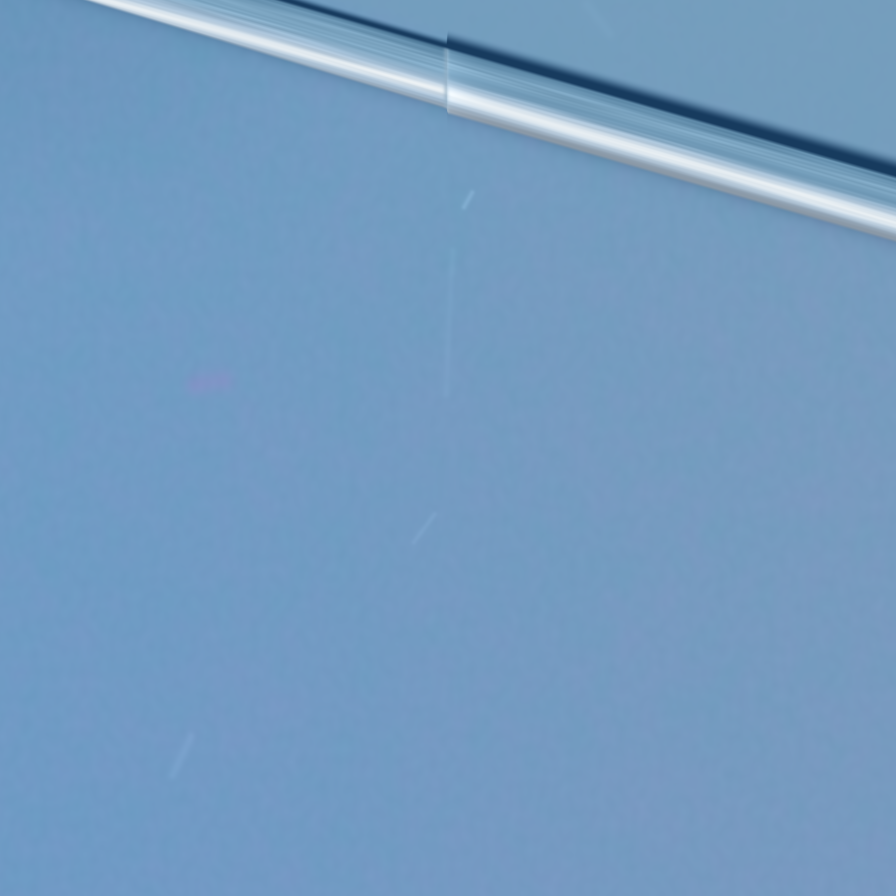
This texture is drawn by a Shadertoy shader. Its source:

```glsl
vec2 hashGradient(vec2 cell) {
    vec2 h = vec2(dot(cell, vec2(127.1, 311.7)), dot(cell, vec2(269.5, 183.3)));
    return 2.0 * fract(sin(h) * 43758.5) - 1.0;
}

float gradientNoise(vec2 p) {
    vec2 i = floor(p), f = fract(p);
    vec2 u = f * f * f * (f * (f * 6.0 - 15.0) + 10.0);
    vec2 e = vec2(0.0, 1.0);
    return mix(mix(dot(hashGradient(i), f), dot(hashGradient(i + e.yx), f - e.yx), u.x),
               mix(dot(hashGradient(i + e), f - e), dot(hashGradient(i + 1.0), f - 1.0), u.x), u.y);
}

float band(float lo, float hi, float soft, float x) {
    return smoothstep(lo - soft, lo + soft, x) * (1.0 - smoothstep(hi - soft, hi + soft, x));
}

float scratch(vec2 p, vec2 a, vec2 b, float width) {
    vec2 ab = b - a;
    float d = length(p - a - ab * clamp(dot(p - a, ab) / dot(ab, ab), 0.0, 1.0));
    return exp(-d * d / (width * width));
}

// Painted wall: broad tint, blotches and fine grain
vec3 wallColor(vec2 p) {
    vec3 color = mix(vec3(0.44, 0.615, 0.765), vec3(0.465, 0.615, 0.745), smoothstep(0.0, 1.0, p.x));
    color += vec3(0.0, -0.012, 0.008) * (1.0 - p.y);
    color -= 0.025 * smoothstep(0.7, 1.0, p.y) * (1.0 - smoothstep(0.0, 0.5, p.x));
    color += vec3(0.018, -0.004, 0.004) * gradientNoise(p * vec2(9.0, 7.0));
    color += vec3(0.022, -0.008, 0.008) * gradientNoise(p * vec2(38.0, 26.0));
    color += 0.012 * gradientNoise(p * vec2(90.0, 70.0));

    // Faint marks and scratches
    float marks = scratch(p, vec2(0.518, 0.769), vec2(0.527, 0.785), 0.003)
        + 0.5 * scratch(p, vec2(0.462, 0.395), vec2(0.485, 0.426), 0.003)
        + 0.8 * scratch(p, vec2(0.655, 0.995), vec2(0.68, 0.963), 0.006)
        + 0.5 * scratch(p, vec2(0.193, 0.135), vec2(0.213, 0.178), 0.005)
        + 0.3 * scratch(p, vec2(0.498, 0.56), vec2(0.505, 0.72), 0.004);
    color += 0.055 * marks;
    color += vec3(0.05, -0.025, 0.01) * scratch(p, vec2(0.218, 0.57), vec2(0.248, 0.575), 0.012);
    return color;
}

// Metal tube; s runs across it from the upper rim downward
vec3 tubeColor(float s, float x, float right) {
    float grain = gradientNoise(vec2(x * 7.0, s * 300.0));
    vec3 color = mix(vec3(0.36, 0.53, 0.65), vec3(0.49, 0.65, 0.76), smoothstep(0.0, 0.018, s));
    color = mix(color, vec3(0.65, 0.75, 0.84), smoothstep(0.024, 0.044, s));
    color += 0.10 * grain;
    color = mix(color, vec3(0.36, 0.53, 0.65), 0.5 * right * band(0.024, 0.034, 0.005, s + 0.004 * grain));
    float center = mix(0.057 - 0.018 * x, 0.0505, right);
    float glint = exp(-pow((s - center) / mix(0.0065, 0.0085, right), 2.0));
    color = mix(color, vec3(0.93, 0.95, 0.96), glint * (0.9 + 0.2 * grain));
    return mix(color, vec3(0.52, 0.57, 0.62), smoothstep(0.057, 0.069, s) * 0.85);
}

void mainImage(out vec4 fragColor, in vec2 fragCoord) {
    vec2 p = fragCoord / iResolution.xy;
    float pixel = 1.0 / iResolution.y;
    float s = 1.0 - p.y - 0.0547 - 0.2865 * (p.x - 0.5);
    float right = smoothstep(0.499 - pixel, 0.499 + pixel, p.x);
    vec3 color = wallColor(p);

    // Cool wall strip above the tube
    color = mix(color, vec3(0.455, 0.62, 0.74), 0.7 * (1.0 - smoothstep(-0.03, 0.0, s)));

    // Dark gap behind the upper rim, wider on the thicker sleeve
    float gapTop = mix(-0.009, -0.019 - 0.010 * (p.x - 0.5), right);
    float gap = smoothstep(gapTop - 0.004, gapTop * 0.35, s);
    float behindTube = 1.0 - smoothstep(0.004, 0.012, s);
    vec3 gapColor = mix(vec3(0.25, 0.42, 0.56), vec3(0.07, 0.21, 0.35), gap);
    color = mix(color, gapColor, gap * behindTube * 0.95);

    // Tube over its soft lower shadow
    float lowerRim = mix(0.0595 + 0.014 * p.x, 0.0715, right);
    float below = max(s - lowerRim, 0.0);
    color -= vec3(0.07, 0.08, 0.08) * exp(-below / 0.008) * step(0.03, s);
    float tube = band(0.0, lowerRim, 0.0018 + 0.5 * pixel, s);
    color = mix(color, tubeColor(s, p.x, right), tube);

    // Seam where the sleeve begins
    float seam = exp(-pow((p.x - 0.498) / 0.003, 2.0));
    color = mix(color, vec3(0.58, 0.69, 0.77), 0.55 * seam * tube);
    color += 0.07 * tube * right * exp(-max(p.x - 0.499, 0.0) / 0.025);

    fragColor = vec4(clamp(color, 0.0, 1.0), 1.0);
}
```
